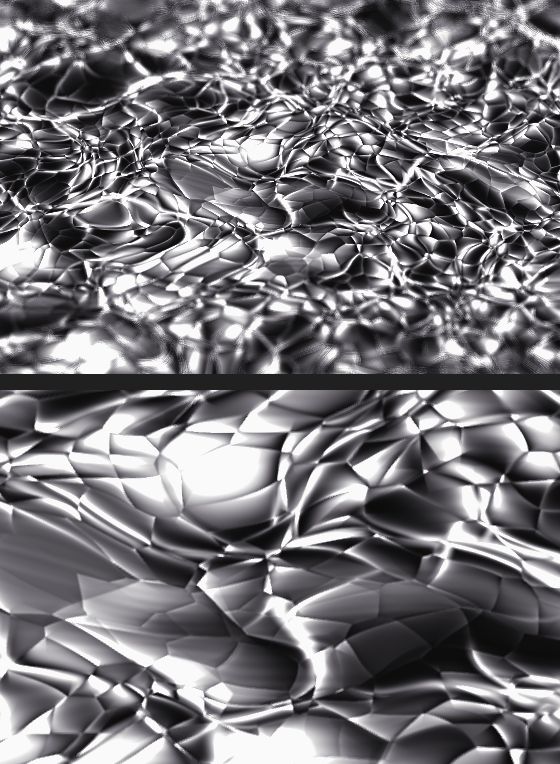
Top: the whole. Bottom: its middle third, enlarged.
Give the GLSL for this texture, as a Shadertoy shader.

```glsl
vec2 hash2(vec2 p) {
    p = vec2(dot(p, vec2(127.1, 311.7)), dot(p, vec2(269.5, 183.3)));
    return fract(sin(p) * 43758.5);
}

float noise(vec2 p) {
    vec2 i = floor(p), f = fract(p);
    f = f * f * (3.0 - 2.0 * f);
    return mix(mix(hash2(i).x, hash2(i + vec2(1, 0)).x, f.x),
               mix(hash2(i + vec2(0, 1)).x, hash2(i + vec2(1, 1)).x, f.x), f.y);
}

vec2 noise2(vec2 p) {
    return vec2(noise(p), noise(p + 37.3)) - 0.5;
}

mat2 rotation(float a) {
    return mat2(cos(a), sin(a), -sin(a), cos(a));
}

// Tilted, slightly domed facets: xy is the slope, z the distance to the crease
vec3 facets(vec2 p) {
    vec2 cell = floor(p), nearest = vec2(9), second = vec2(9), id = cell;
    for (int y = -1; y <= 1; y++)
    for (int x = -1; x <= 1; x++) {
        vec2 c = cell + vec2(x, y);
        vec2 r = c + hash2(c) - p;
        if (dot(r, r) < dot(nearest, nearest)) {
            second = nearest;
            nearest = r;
            id = c;
        } else if (dot(r, r) < dot(second, second)) {
            second = r;
        }
    }
    vec2 across = normalize(second - nearest);
    float crease = dot(0.5 * (nearest + second), across);
    vec2 tilt = 1.2 * (hash2(id + 71.0) - 0.5);
    return vec3(tilt - 0.7 * nearest + 0.9 * across * exp(-14.0 * crease), crease);
}

float foil(vec2 uv) {
    // Receding sheet, bent so that the creases curve
    vec2 p = vec2((uv.x - 0.75) * (1.0 + 0.4 * uv.y), uv.y * (1.5 + 0.4 * uv.y)) + 4.0;
    p += 0.16 * noise2(p * 3.0) + 0.045 * noise2(p * 10.0);

    // Three sizes of folds, the finer ones gathered along the large creases
    vec3 large = facets(rotation(0.4) * p * 2.8);
    float crumple = clamp(1.3 * noise(p * 4.0) - 0.15 + 0.6 * exp(-8.0 * large.z), 0.15, 1.0);
    vec3 medium = facets(rotation(1.1) * p * 7.0 + 0.25 * large.xy);
    vec3 small = facets(rotation(2.3) * p * 15.0);
    vec2 slope = large.xy + crumple * (0.9 * medium.xy + 0.55 * small.xy);
    slope += 0.6 * noise2(p * 9.0);

    // Reflected surroundings: dark room with bright windows
    float room = 0.5
        + 0.23 * sin(3.1 * slope.x + 1.3 * slope.y + 6.0 * noise(p * 1.7))
        + 0.21 * sin(4.3 * slope.y - 1.2 * slope.x + 6.0 * noise(p * 1.9 + 19.0));
    float light = 0.05 + 1.5 * pow(room, 2.4) + 0.5 * smoothstep(0.79, 0.88, room);

    // Glints on the crests of the creases
    float glint = smoothstep(0.045, 0.0, large.z) + crumple * smoothstep(0.06, 0.0, medium.z);
    light += 0.75 * glint * smoothstep(0.45, 0.8, noise(p * 13.0));

    // Rolling marks in the metal
    float brushed = noise(rotation(0.12) * p * vec2(8.0, 90.0));
    return light * (0.87 + 0.26 * brushed);
}

void mainImage(out vec4 fragColor, in vec2 fragCoord) {
    vec2 uv = fragCoord / iResolution.y;

    // Shallow depth of field: sharp across the middle, soft near and far
    float radius = 0.0013 + 0.011 * smoothstep(0.1, 0.55, abs(uv.y - 0.5));
    float light = 0.0;
    const int TAPS = 14;
    for (int i = 0; i < TAPS; i++) {
        float k = float(i) + 0.5, angle = 2.39996 * k;
        vec2 offset = sqrt(k / float(TAPS)) * vec2(cos(angle), sin(angle));
        light += foil(uv + radius * offset) / float(TAPS);
    }

    vec3 tint = mix(vec3(1.0, 0.96, 1.03), vec3(1.0), smoothstep(0.3, 0.95, light));
    fragColor = vec4(min(light * tint, 0.98), 1.0);
}
```
